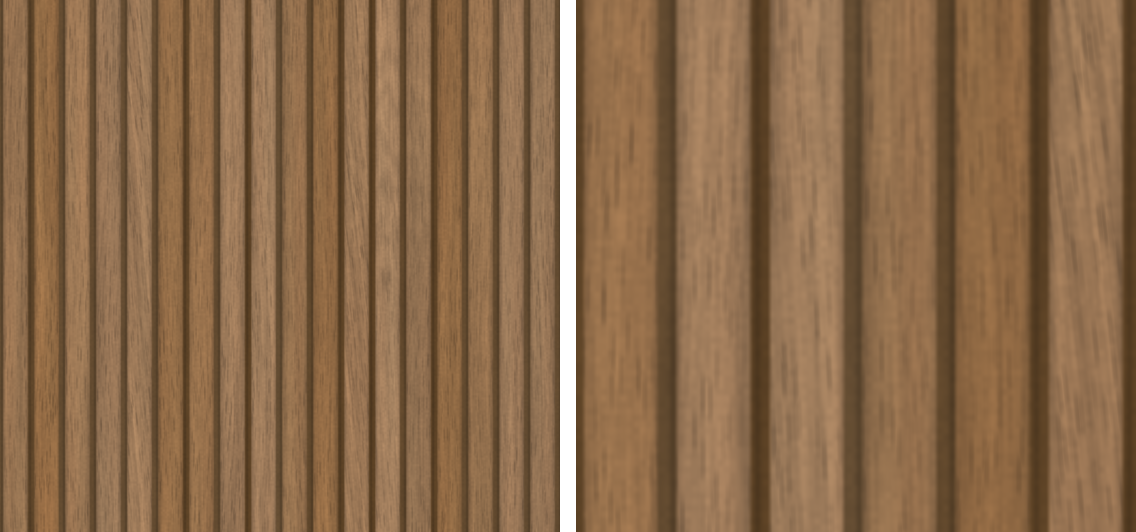
Left: the whole. Right: its middle third, enlarged.
Give the GLSL for this texture, as a Shadertoy shader.

```glsl
// Upright walnut slats with dark recessed gaps, fine pores and a few figured boards.

const float SLATS = 18.06;        // slats across the canvas width
const float GAP_HALF = 0.104;     // half gap width, in slat pitches
const float EDGE_SOFT = 0.035;    // softness of the slat edges
const float PORE_COLS = 11.0;     // pore columns per slat
const float PORE_ROWS = 44.0;     // pore rows per canvas width
const float PORE_DEPTH = 0.13;
const float GRAIN_DEPTH = 0.13;
const float SPECKLE_DEPTH = 0.06;
const float LEAN = 1.5;           // slant of the grain on figured slats

const vec3 PALE_WOOD = vec3(0.607, 0.480, 0.355);
const vec3 WARM_WOOD = vec3(0.575, 0.425, 0.272);
const vec3 ROSE_TINT = vec3(1.015, 0.985, 0.975);
const vec3 GAP_BROWN = vec3(0.345, 0.242, 0.130);
const vec3 GAP_GREY = vec3(0.385, 0.295, 0.195);

float hash(vec2 p) {
    vec3 q = fract(p.xyx * vec3(0.1031, 0.1030, 0.0973));
    q += dot(q, q.yzx + 33.33);
    return fract((q.x + q.y) * q.z);
}

float noise(vec2 p) {
    vec2 c = floor(p), f = fract(p);
    f = f * f * (3.0 - 2.0 * f);
    float low = mix(hash(c), hash(c + vec2(1, 0)), f.x);
    float high = mix(hash(c + vec2(0, 1)), hash(c + vec2(1, 1)), f.x);
    return mix(low, high, f.y);
}

float bump(float x, float center, float width) {
    float d = (x - center) / width;
    return exp(-d * d);
}

// Cellular dashes: one jittered upright pore per cell, of random strength
float pores(vec2 p) {
    vec2 cell = floor(p);
    float ink = 0.0;
    for (int j = -1; j <= 1; j++) {
        for (int i = -1; i <= 1; i++) {
            vec2 c = cell + vec2(i, j);
            vec2 jitter = vec2(hash(c + 7.1), hash(c + 19.7));
            vec2 d = p - c - jitter;
            float strength = smoothstep(0.35, 1.0, hash(c + 41.3));
            float dash = smoothstep(0.5, 0.1, abs(d.x)) * smoothstep(0.75, 0.25, abs(d.y));
            ink = max(ink, strength * dash);
        }
    }
    return ink;
}

// Brightness of the wood at height y and position u across a slat
float woodShade(float id, float u, float y) {
    float seed = id * 23.0 + 50.0;
    float figure = max(bump(id, 4.0, 0.5), bump(id, 11.0, 0.9));
    float swirl = bump(id, 12.3, 0.75) * smoothstep(0.38, 0.5, y);

    // Grain coordinate bent by slow sines
    float g = u + 0.07 * sin(4.3 * y + 2.1 * id) + 0.03 * sin(11.0 * y + 5.7 * id);
    g += LEAN * figure * y + 0.12 * sin(1.7 * id) * y;

    float broad = noise(vec2(g * 4.0 + seed, y * 2.5 + seed)) - 0.5;
    float streak = noise(vec2(g * 11.0 + seed, y * 5.0)) - 0.5;
    float fine = noise(vec2(g * 19.0 + seed, y * 26.0)) - 0.5;
    float shade = 1.0 + GRAIN_DEPTH * (broad + 0.7 * streak + 0.7 * fine);

    // Pale slanted veins, then arched rings with wavering outlines
    float vein = sin(g * 14.0 + 1.5 * sin(y * 6.0 + id));
    shade += 0.07 * figure * smoothstep(0.5, 1.0, vein);
    float waver = noise(vec2(u * 4.0 + seed, y * 22.0));
    float arch = y * 75.0 + 9.0 * (u - 0.5) * (u - 0.5) + 6.0 * waver;
    shade += 0.04 * swirl * sin(arch);

    // Pores fade where the rings take over
    vec2 porePos = vec2(g * PORE_COLS + seed, y * PORE_ROWS);
    float poreField = 0.45 + 0.75 * noise(vec2(g * 3.0 + seed, y * 4.0));
    shade -= PORE_DEPTH * pores(porePos) * poreField * (1.0 - 0.5 * swirl);

    // Small knot smudge
    shade -= 0.10 * bump(id, 12.0, 0.3) * bump(u, 0.42, 0.2) * bump(y, 0.45, 0.018);
    return shade;
}

void mainImage(out vec4 fragColor, in vec2 fragCoord) {
    vec2 p = fragCoord / iResolution.x;
    float x = p.x * SLATS;
    float id = floor(x), u = fract(x);
    float pixel = SLATS / iResolution.x;

    // Slat tone: warm boards recur every few slats
    float warmth = 0.5 + 0.5 * cos(6.2832 * (id - 1.0) / 4.4);
    vec3 wood = mix(PALE_WOOD, WARM_WOOD, warmth * warmth);
    wood *= mix(vec3(1.0), ROSE_TINT, noise(vec2(u * 3.0 + id * 9.0, p.y * 3.0)));
    wood *= 0.965 + 0.07 * hash(vec2(id, 3.0));
    wood *= woodShade(id, u, p.y);

    // Rounded sides darken towards the gap
    float side = min(u, 1.0 - u);
    wood *= mix(0.88, 1.0, smoothstep(GAP_HALF, GAP_HALF + 0.13, side));

    // Gap floor with a narrow shadow line along one wall
    float gapId = floor(x + 0.5);
    float across = (x - gapId) / GAP_HALF;
    float gapTone = hash(vec2(gapId, 11.0));
    vec3 gap = mix(GAP_BROWN, GAP_GREY, gapTone);
    float wall = gapTone > 0.5 ? 0.6 : -0.3;
    gap *= 1.03 - 0.15 * bump(across, wall, 0.4);
    gap *= 0.96 + 0.08 * noise(vec2(x * 8.0, p.y * 12.0));

    float soft = max(EDGE_SOFT, 0.7 * pixel);
    vec3 color = mix(gap, wood, smoothstep(GAP_HALF - soft, GAP_HALF + soft, side));
    color *= 1.0 + SPECKLE_DEPTH * (noise(p * 260.0) - 0.5);
    fragColor = vec4(color, 1.0);
}
```
